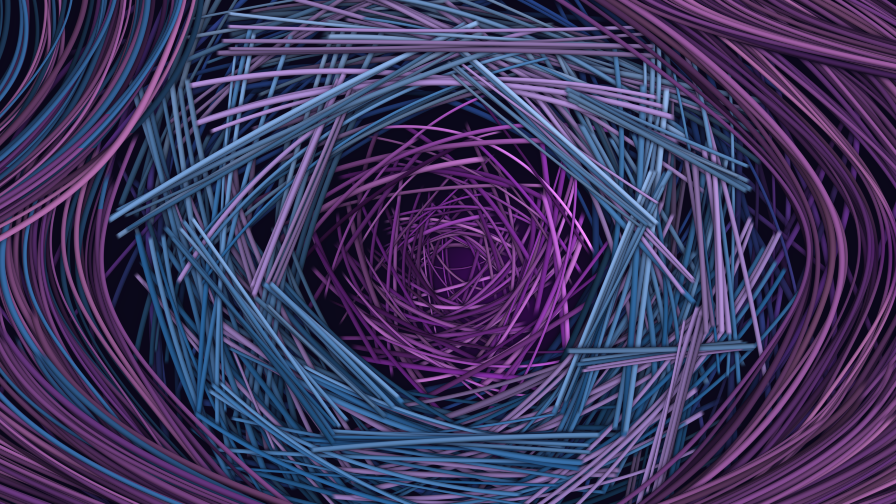
This background is drawn by a Shadertoy shader. Its source:

```glsl
const float TAU = 6.2832;

vec4 hash4(float n) {
    return fract(sin((n + 1.7) * vec4(12.99, 78.23, 37.72, 93.98)) * 4375.85);
}

// Signed distance across a bent chord (x) and position along it (y)
vec2 chord(vec2 p, float angle, float radius, float tilt, float bend) {
    vec2 normal = vec2(cos(angle), sin(angle));
    float along = dot(p, vec2(-normal.y, normal.x));
    float slope = tilt - 2.0 * bend * along;
    float across = dot(p, normal) - radius - tilt * along + bend * along * along;
    return vec2(across * inversesqrt(1.0 + slope * slope), along);
}

// Lays one rounded strand with a soft contact shadow over the colour
void layStrand(inout vec3 color, float d, float width, vec3 tint, float cover) {
    if (abs(d) > width * 4.0 || cover <= 0.0) return;
    float t = d / width;
    float aa = 0.7 / iResolution.y;
    color = mix(color, vec3(0.03, 0.02, 0.09), 0.45 * cover * exp(-0.35 * t * t));
    float light = max(1.05 - 0.35 * t * t + 0.2 * t, 0.4);
    color = mix(color, tint * light, cover * smoothstep(width + aa, width - aa, abs(d)));
}

// Blue below, paler above, with some lilac
vec3 wreathTint(float y, float pale, float lilac) {
    vec3 blue = mix(vec3(0.15, 0.36, 0.57), vec3(0.56, 0.68, 0.87),
                    clamp(pale * 0.75 + y * 0.8, 0.0, 1.0));
    return mix(blue, vec3(0.66, 0.50, 0.76), 0.85 * step(0.74, lilac));
}

// Dim tangle filling the gaps
void backTangle(inout vec3 color, vec2 p) {
    for (int i = 0; i < 110; i++) {
        vec4 h = hash4(float(i) + 300.0);
        vec4 k = hash4(float(i) + 420.0);
        vec2 s = chord(p, h.x * TAU, 0.27 + 0.6 * h.y, k.x - 0.5, k.y * 0.7);
        vec3 tint = mix(vec3(0.12, 0.21, 0.42), vec3(0.30, 0.15, 0.42),
                        smoothstep(0.45, 0.8, abs(p.x) + 0.2 * (k.z - 0.5)));
        layStrand(color, s.x, 0.003 + 0.004 * k.w, tint * (0.45 + 0.75 * h.z),
                  smoothstep(0.5, 0.46, abs(s.y)));
    }
}

// Violet nest: loose arcs, the wider ones lying on top
void violetCore(inout vec3 color, vec2 p) {
    for (int i = 0; i < 125; i++) {
        vec4 h = hash4(float(i) + 20.0);
        vec4 k = hash4(float(i) + 160.0);
        float radius = 0.02 + 0.23 * float(i) / 125.0;
        float reach = 0.09 + radius * (0.3 + 0.6 * h.z);
        vec2 s = chord(p, h.x * TAU, radius, 1.1 * (k.x - 0.4), 0.4 * k.y / (radius + 0.05));
        vec3 tint = mix(vec3(0.40, 0.14, 0.50), vec3(0.74, 0.45, 0.78), k.z * k.z);
        tint *= mix(0.5, 1.2, h.y) * (0.95 + 1.2 * p.x);
        float width = mix(0.0025, 0.0055, k.w) * (0.6 + radius * 2.0);
        layStrand(color, s.x, width, tint, smoothstep(reach, reach - 0.02, abs(s.y)));
    }
}

// Blue wreath: straight ribbons of four strands, tangent to the opening
void blueWreath(inout vec3 color, vec2 p) {
    for (int i = 0; i < 264; i++) {
        vec4 h = hash4(floor(float(i) / 4.0) + 40.0);
        vec4 k = hash4(float(i) + 600.0);
        float radius = 0.295 + 0.3 * h.y * h.y + 0.07 * (k.x - 0.4);
        float reach = 0.2 + 0.2 * h.z + 0.06 * k.y;
        float tilt = 0.5 * (h.w - 0.5) + 0.25 * (k.z - 0.5);
        vec2 s = chord(p, h.x * TAU, radius, tilt, 0.55 * fract(h.w * 7.0));
        vec3 tint = wreathTint(p.y, k.w, fract(h.z * 5.0 + k.y * 0.3));
        tint *= mix(0.45, 1.05, float(i) / 264.0);
        layStrand(color, s.x, 0.0026 + 0.0032 * k.y, tint,
                  smoothstep(reach, reach - 0.012, abs(s.y)));
    }
}

// Long ribbons on top of the wreath, each a fan between two ends
void longRibbons(inout vec3 color, vec2 p) {
    vec4 ends[12] = vec4[12](
        vec4(-0.26, -0.38, 0.29, -0.38), vec4(0.22, -0.31, 0.43, 0.15),
        vec4(-0.37, -0.08, -0.2, 0.34), vec4(-0.36, -0.08, -0.12, -0.31),
        vec4(0.6, -0.19, 0.25, -0.22), vec4(0.39, -0.5, 0.5, -0.12),
        vec4(-0.54, 0.05, -0.22, -0.36), vec4(0.0, 0.38, 0.41, 0.05),
        vec4(0.5, 0.19, 0.53, -0.15), vec4(-0.66, 0.07, 0.05, 0.44),
        vec4(-0.45, 0.435, 0.41, 0.41), vec4(0.245, 0.315, 0.6, 0.153));
    for (int i = 0; i < 72; i++) {
        vec4 e = ends[i / 6];
        vec4 k = hash4(float(i) + 1700.0);
        vec2 dir = normalize(e.zw - e.xy);
        vec2 q = p - 0.5 * (e.xy + e.zw);
        float along = dot(q, dir);
        float across = dot(q, vec2(-dir.y, dir.x)) - 0.05 * (k.x - 0.5)
                     - 0.15 * (k.y - 0.5) * along + 0.2 * (k.z - 0.5) * along * along;
        float reach = 0.5 * distance(e.xy, e.zw) + 0.04 * (k.z - 0.5);
        vec3 tint = wreathTint(p.y, k.w + 0.1, k.y * 0.5 + 0.75 * fract(float(i / 6) * 0.37));
        layStrand(color, across, 0.003 + 0.0025 * k.z, tint * (0.7 + 0.35 * k.x),
                  smoothstep(reach, reach - 0.01, abs(along)));
    }
}

// Mauve locks along parabolas: apex x, curvature, apex y, upper limit
void mauveLocks(inout vec3 color, vec2 p) {
    vec4 locks[10] = vec4[10](
        vec4(1.12, -1.5, -0.03, 1.0), vec4(-0.88, -2.0, 0.5, 1.0),
        vec4(-0.82, 1.1, 0.04, 0.25), vec4(-0.62, -2.0, 0.5, 1.0),
        vec4(-1.25, 3.0, -0.10, 0.0), vec4(-0.98, 3.0, -0.10, -0.08),
        vec4(1.22, -4.5, -0.22, -0.1), vec4(0.83, -1.5, -0.03, 1.0),
        vec4(0.95, -4.5, -0.22, -0.2), vec4(0.47, 12.0, 0.56, 1.0));
    for (int i = 0; i < 340; i++) {
        vec4 lock = locks[i / 34];
        float y = p.y - lock.z;
        if (abs(p.x - lock.x - lock.y * y * y) > 0.3) continue;
        vec4 h = hash4(float(i) + 900.0);
        vec4 k = hash4(float(i) + 1200.0);
        float bend = lock.y * (0.85 + 0.3 * h.y);
        float wave = 0.014 * sin(p.y * 11.0 + lock.x * 9.0) + 0.01 * sin(p.y * 9.0 + h.z * TAU);
        float d = p.x - lock.x - 0.28 * (h.x - 0.5) - bend * y * y - wave;
        d *= inversesqrt(1.0 + 4.0 * bend * bend * y * y);
        float sheen = 0.5 + 0.3 * sin(h.x * 15.0 + lock.x * 20.0) + 0.4 * (k.x - 0.5);
        vec3 tint = mix(vec3(0.31, 0.16, 0.40), vec3(0.68, 0.42, 0.65), sheen);
        float blue = step(0.85 - 0.4 * smoothstep(0.0, 0.3, p.y), k.y) * step(p.x, 0.0);
        tint = mix(tint, vec3(0.19, 0.36, 0.56), blue);
        tint = mix(tint, vec3(0.36, 0.12, 0.48), 0.7 * smoothstep(0.78, 0.88, p.x - 0.6 * abs(p.y)));
        float limit = lock.w - 0.12 * k.z;
        layStrand(color, d, 0.0025 + 0.004 * k.w, tint * (0.45 + 0.65 * float(i % 34) / 34.0),
                  smoothstep(limit, limit - 0.03, p.y));
    }
}

void mainImage(out vec4 fragColor, in vec2 fragCoord) {
    vec2 p = (fragCoord - 0.5 * iResolution.xy) / iResolution.y;
    vec2 fromCore = p - vec2(0.015, -0.01);
    vec2 fromGlow = p - vec2(0.09, -0.07);
    vec3 color = vec3(0.04, 0.03, 0.10);
    color += vec3(0.18, 0.01, 0.22) * exp(-50.0 * dot(fromGlow, fromGlow));
    backTangle(color, p);
    violetCore(color, fromCore);
    blueWreath(color, fromCore * vec2(0.93, 1.0));
    longRibbons(color, p);
    mauveLocks(color, p);
    fragColor = vec4(color, 1.0);
}
```
